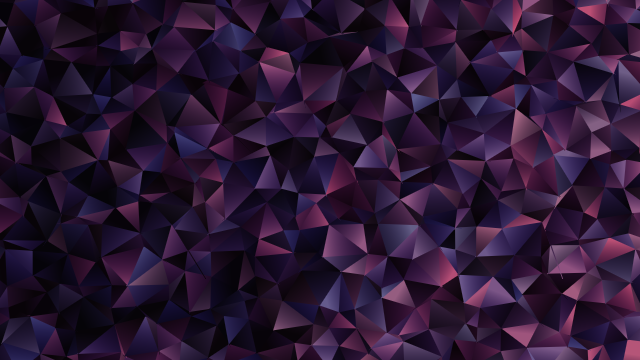
Give the GLSL for this background, as a Shadertoy shader.

```glsl
// Dark violet low-poly mosaic: a strongly jittered grid is split into triangles
// along the shorter diagonals. Each facet gets a random tone, tint and linear
// gradient, while broad gradient noise and a left-to-right ramp vary the light.

vec3 hash3(vec2 p) {
    vec3 q = fract((p.xyx + 57.0) * vec3(0.1031, 0.1030, 0.0973));
    q += dot(q, q.yxz + 33.33);
    return fract((q.xxy + q.yzz) * q.zyx);
}

float cornerSlope(vec2 corner, vec2 offset) {
    return dot(hash3(corner + 211.0).xy * 2.0 - 1.0, offset);
}

float gradientNoise(vec2 p) {
    vec2 i = floor(p), f = p - i;
    vec2 w = f * f * f * (f * (f * 6.0 - 15.0) + 10.0);
    vec2 e = vec2(1, 0);
    return mix(mix(cornerSlope(i, f), cornerSlope(i + e, f - e), w.x),
               mix(cornerSlope(i + e.yx, f - e.yx), cornerSlope(i + 1.0, f - 1.0), w.x), w.y);
}

vec2 gridVertex(vec2 cell) {
    return cell + 0.5 + 0.94 * (hash3(cell).xy - 0.5);
}

// Signed distance to the line a-b, positive on its left
float edgeDistance(vec2 p, vec2 a, vec2 b) {
    vec2 e = b - a, r = p - a;
    return (e.x * r.y - e.y * r.x) / max(length(e), 1e-4);
}

// Tone 0..1 runs from near black through violet to pale mauve
vec3 violetRamp(float tone) {
    return vec3(0.03, 0.012, 0.035) + vec3(0.18, 0.062, 0.32) * tone
         + vec3(0.27, 0.20, 0.14) * pow(tone, 4.0);
}

vec3 facetColor(vec2 p, vec2 center, vec2 id, vec2 gridSize) {
    vec3 rnd = hash3(id), extra = hash3(id + 93.0);
    vec2 uv = center / gridSize;

    // Tone: random facet, broad light, gradient inside the facet
    float light = 0.36 * (uv.x - 0.5) - 0.16 * (uv.x - 0.35) * (uv.y - 0.5)
                + 0.22 * gradientNoise(center * 0.23);
    float angle = 6.2832 * rnd.y;
    float shade = 0.34 * dot(p - center, vec2(cos(angle), sin(angle)));
    float tone = clamp(0.48 + 0.84 * (rnd.x - 0.5) + light + shade, 0.0, 1.05);
    vec3 color = violetRamp(tone);

    // Tint: navy to wine red, with some facets greyed
    float warmth = clamp(rnd.z + 0.4 * gradientNoise(center * 0.31 + 40.0)
                         + 0.2 * (uv.x - 0.5), 0.0, 1.0);
    color *= mix(vec3(0.62, 1.1, 1.06), vec3(1.36, 0.92, 0.82), warmth);
    float grey = dot(color, vec3(0.4, 0.3, 0.3));
    return mix(color, vec3(1.1, 0.95, 1.1) * grey, 0.5 * extra.x * extra.x);
}

// Lays one counter-clockwise triangle over the color so far
void drawFacet(inout vec3 color, vec2 p, vec2 a, vec2 b, vec2 c,
               vec2 id, vec2 gridSize, float pixel) {
    float d = min(edgeDistance(p, a, b), min(edgeDistance(p, b, c), edgeDistance(p, c, a)));
    float cover = clamp(d / pixel + 1.0, 0.0, 1.0);
    if (cover > 0.0)
        color = mix(color, facetColor(p, (a + b + c) / 3.0, id, gridSize), cover);
}

void mainImage(out vec4 fragColor, in vec2 fragCoord) {
    float rows = 15.5;
    vec2 gridSize = rows * vec2(0.94 * iResolution.x / iResolution.y, 1.0);
    vec2 p = fragCoord / iResolution.xy * gridSize;
    float pixel = rows / iResolution.y;
    vec2 home = floor(p - 0.5);
    vec3 color = violetRamp(0.1);

    // Quads around this point, in a fixed order so that folds overlap consistently
    for (int y = -1; y <= 1; y++)
    for (int x = -1; x <= 1; x++) {
        vec2 cell = home + vec2(x, y);
        vec2 a = gridVertex(cell), b = gridVertex(cell + vec2(1, 0));
        vec2 c = gridVertex(cell + 1.0), d = gridVertex(cell + vec2(0, 1));
        vec2 id = cell * 2.0 + 17.0;
        if (distance(a, c) < distance(b, d)) {
            drawFacet(color, p, a, b, c, id, gridSize, pixel);
            drawFacet(color, p, a, c, d, id + 1.0, gridSize, pixel);
        } else {
            drawFacet(color, p, a, b, d, id, gridSize, pixel);
            drawFacet(color, p, b, c, d, id + 1.0, gridSize, pixel);
        }
    }
    fragColor = vec4(color, 1.0);
}
```
